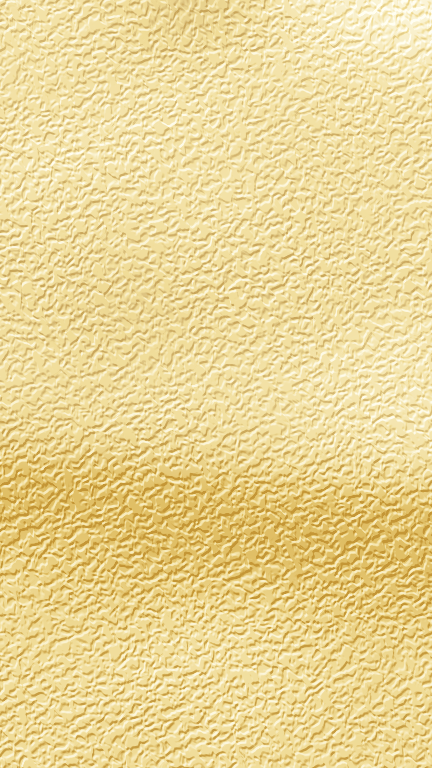
Give the GLSL for this texture, as a Shadertoy shader.

```glsl
// Crinkled gold foil: a fine embossed grain over broad soft reflections.
// The grain is short slanted gradient noise, lit by a difference of heights;
// the lit tone then runs through a ramp from ochre to cream.

#define GRAIN_SCALE   vec2(84.0, 136.0)  // cells per canvas height: along, across
#define GRAIN_ANGLE   0.45
#define LIGHT_DIR     vec2(-0.45, 0.89)
#define EMBOSS_STEP   0.0016
#define RELIEF        0.60
#define SWAY          0.010              // slow bending of the grain
#define JITTER        0.0050             // breaks the wrinkles into crumbs
#define BASE_TONE     0.63
#define BAND_DEPTH    0.31

float hash(vec2 p) {
    return fract(sin(dot(p, vec2(127.1, 311.7))) * 43758.5453);
}

// Dot product of a random unit slope at a lattice corner with the offset to it
float cornerSlope(vec2 cell, vec2 offset) {
    float angle = 6.2832 * hash(cell);
    return dot(vec2(cos(angle), sin(angle)), offset);
}

float gradientNoise(vec2 p) {
    vec2 i = floor(p), f = p - i;
    vec2 s = f * f * f * (f * (f * 6.0 - 15.0) + 10.0);
    vec2 e = vec2(1.0, 0.0);
    float low  = mix(cornerSlope(i, f), cornerSlope(i + e.xy, f - e.xy), s.x);
    float high = mix(cornerSlope(i + e.yx, f - e.yx), cornerSlope(i + e.xx, f - e.xx), s.x);
    return mix(low, high, s.y);
}

vec2 noisePair(vec2 p) {
    return vec2(gradientNoise(p), gradientNoise(p + 37.0));
}

vec2 rotate(vec2 p, float angle) {
    float c = cos(angle), s = sin(angle);
    return vec2(c * p.x + s * p.y, c * p.y - s * p.x);
}

// Height of the foil: flat tops broken by slanted wrinkles, crumbs and dents
float foilHeight(vec2 p) {
    p += SWAY * noisePair(p * 9.0) + JITTER * noisePair(p * 75.0 + 11.0);
    float wrinkles = gradientNoise(rotate(p, GRAIN_ANGLE) * GRAIN_SCALE);
    float crumbs = gradientNoise(rotate(p, GRAIN_ANGLE + 0.6) * GRAIN_SCALE * vec2(2.2, 1.5) + 19.0);
    float dents = gradientNoise(rotate(p, GRAIN_ANGLE - 0.3) * GRAIN_SCALE * 0.5 + 53.0);
    return smoothstep(-0.36, 0.18, wrinkles + 0.65 * crumbs + 0.45 * dents);
}

float glow(vec2 uv, vec2 centre, vec2 size) {
    vec2 d = (uv - centre) / size;
    return exp(-dot(d, d));
}

// Dark reflection that sinks towards the right, sharper on its upper side
float darkBand(vec2 uv) {
    float d = uv.y - (0.362 - 0.055 * uv.x);
    float width = d > 0.0 ? 0.080 : 0.105;
    return exp(-d * d / (width * width));
}

// Broad reflections across the sheet
float sheen(vec2 uv, float band, float lower) {
    float tone = BASE_TONE - BAND_DEPTH * band - 0.08 * lower;
    tone += 0.42 * glow(uv, vec2(1.0, 1.0), vec2(0.38, 0.09));
    tone += 0.19 * glow(uv, vec2(0.98, 0.48), vec2(0.32, 0.10));
    tone += 0.07 * glow(uv, vec2(0.50, 0.14), vec2(0.25, 0.07));
    tone += 0.08 * glow(uv, vec2(0.25, 0.82), vec2(0.55, 0.12));
    tone -= 0.22 * glow(uv, vec2(0.47, 1.0), vec2(0.18, 0.08));
    tone -= 0.13 * glow(uv, vec2(0.30, 0.61), vec2(0.45, 0.07));
    return tone;
}

// Tone to gold; richness makes the shadows more saturated
vec3 goldRamp(float t, float richness) {
    vec3 deep  = mix(vec3(0.79, 0.65, 0.35), vec3(0.77, 0.59, 0.21), richness);
    vec3 ochre = mix(vec3(0.87, 0.77, 0.51), vec3(0.88, 0.75, 0.40), richness);
    vec3 straw = vec3(0.94, 0.86, 0.59);
    vec3 cream = vec3(0.96, 0.90, 0.69);
    vec3 pale  = vec3(0.98, 0.95, 0.82);
    vec3 white = vec3(1.0, 0.995, 0.95);
    vec3 c = mix(deep, ochre, smoothstep(-0.12, 0.32, t));
    c = mix(c, straw, clamp((t - 0.32) / 0.22, 0.0, 1.0));
    c = mix(c, cream, clamp((t - 0.54) / 0.22, 0.0, 1.0));
    c = mix(c, pale, clamp((t - 0.76) / 0.26, 0.0, 1.0));
    return mix(c, white, clamp((t - 1.02) / 0.30, 0.0, 1.0));
}

void mainImage(out vec4 fragColor, in vec2 fragCoord) {
    vec2 uv = fragCoord / iResolution.xy;
    vec2 p = fragCoord / iResolution.y;

    // Large-scale light
    float band = darkBand(uv);
    float lower = 1.0 - smoothstep(0.20, 0.45, uv.y);
    float tone = sheen(uv, band, lower);
    tone += 0.07 * gradientNoise(rotate(p, GRAIN_ANGLE) * vec2(5.0, 11.0));

    // Emboss: slopes that face the light brighten, the others darken
    vec2 towardsLight = LIGHT_DIR * EMBOSS_STEP;
    float slope = foilHeight(p - towardsLight) - foilHeight(p + towardsLight);
    float strength = 0.95 + 0.15 * band + 0.25 * gradientNoise(p * 7.0 + 5.0);
    tone += RELIEF * strength * slope * (slope < 0.0 ? 1.1 : 0.9);

    fragColor = vec4(goldRamp(tone, clamp(band + 0.7 * lower, 0.0, 1.0)), 1.0);
}
```
